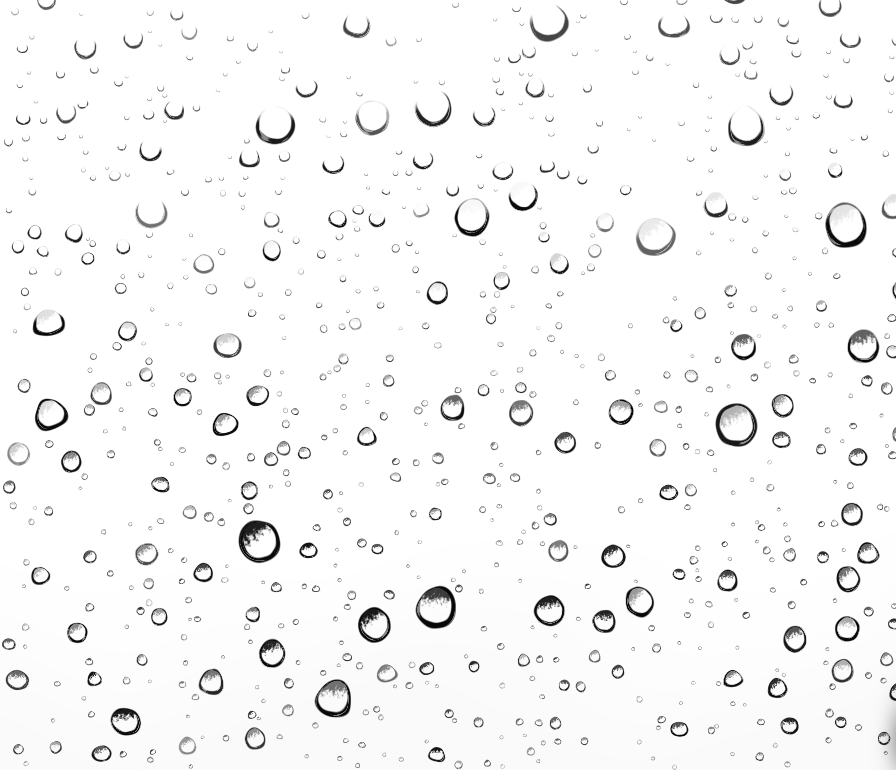
Reproduce this texture procedurally as a WebGL 2 fragment shader.

```glsl
#version 300 es
precision highp float;
// Scattered water drops on bright glass, as dark refracting rims on white.

uniform vec2 u_resolution;
out vec4 fragColor;

vec2 hash2(vec2 p) {
    vec3 q = fract(p.xyx * vec3(0.1031, 0.1030, 0.0973));
    q += dot(q, q.yzx + 33.33);
    return fract((q.xx + q.yz) * q.zy);
}

float corner(vec2 cell, vec2 offset) {
    float angle = 6.2832 * hash2(cell).x;
    return dot(vec2(cos(angle), sin(angle)), offset);
}

// Gradient noise, about -0.7 to 0.7
float noise(vec2 p) {
    vec2 i = floor(p), f = p - i;
    vec2 u = f * f * f * (f * (f * 6.0 - 15.0) + 10.0);
    vec2 e = vec2(1.0, 0.0);
    return mix(mix(corner(i, f), corner(i + e, f - e), u.x),
               mix(corner(i + e.yx, f - e.yx), corner(i + 1.0, f - 1.0), u.x), u.y);
}

float cellSize(int layer) {
    return 0.13 * pow(0.58, float(layer));
}

// Centre and radius of the drop in a cell; radius 0 where the cell is empty
vec3 dropAt(vec2 cell, int layer) {
    float size = cellSize(layer);
    vec2 key = cell + 57.0 * float(layer) + 11.0;
    vec2 pick = hash2(key + 211.0);
    float radius = mix(0.09, 0.205, pow(pick.x, layer == 1 ? 1.1 : 2.0));
    float chance = mix(0.64, 0.4, float(layer) / 3.0);
    // The finest drops gather in vertical trails
    if (layer == 3) chance *= 1.6 * hash2(vec2(cell.x, 401.0)).x;
    vec2 centre = mix(vec2(1.25 * radius), vec2(1.0 - 1.25 * radius), hash2(key));
    return vec3((cell + centre) * size, pick.y < chance ? radius * size : 0.0);
}

// True if a larger drop already occupies the place
bool isCrowded(vec3 drop, int layer) {
    for (int other = 0; other < layer; other++) {
        float size = cellSize(other);
        vec2 base = floor(drop.xy / size - 0.5);
        for (int k = 0; k < 4; k++) {
            vec3 big = dropAt(base + vec2(k % 2, k / 2), other);
            if (big.z > 0.0 && distance(big.xy, drop.xy) < 1.2 * (big.z + drop.z)) return true;
        }
    }
    return false;
}

// Darkness of one drop at point p
float dropInk(vec2 p, vec3 drop, vec2 seed, float aspect) {
    vec2 shape = hash2(seed + 31.0), look = hash2(seed + 73.0);
    float height = drop.y, soft = 0.02 + 0.6 / (u_resolution.y * drop.z);

    // Tilted, stretched and slightly tapered outline
    float tilt = 0.9 * (shape.x - 0.5);
    vec2 q = mat2(cos(tilt), -sin(tilt), sin(tilt), cos(tilt)) * (p - drop.xy) / drop.z;
    q.y *= mix(0.9, 1.22, shape.y * shape.y);
    q.x *= 1.0 + 0.3 * look.x * look.x * q.y;
    float d = length(q) + 0.09 * noise(q * 1.1 + seed * 7.3);
    float body = 1.0 - smoothstep(1.0 - soft, 1.0 + soft, d);

    // Rim, heavier below, thinning to an open top on high drops
    float open = smoothstep(0.45, 0.85, height + 0.3 * (look.y - 0.5));
    vec2 hole = q - vec2(0.14 * (shape.x - 0.5), mix(0.06, 0.14, open));
    float holeEdge = length(hole) + 0.08 * noise(q * 1.7 + seed * 3.1);
    float inner = mix(0.81, 0.86, open);
    float rim = smoothstep(inner - soft, inner + soft, holeEdge);
    rim *= mix(1.0, 1.0 - smoothstep(0.1, 0.7, q.y), open);
    // Thin bright streaks run along the rim
    rim *= 1.0 - 0.5 * smoothstep(0.12, 0.4, noise(vec2(d * 11.0, q.x * 1.4) + seed * 5.7));

    // Ragged dark reflection under the upper edge
    float cap = 1.0 - smoothstep(0.2, 0.68, height - 0.2 * drop.x / aspect);
    float ragged = q.y + 0.45 * noise(q * vec2(5.0, 3.5) + seed * 9.1)
                 + 0.3 * noise(q * 9.0 + seed) - 0.35 * q.x;
    cap *= (0.3 + 0.7 * look.y) * smoothstep(0.1, 0.65, ragged);

    return body * max(rim, cap);
}

void main() {
    vec2 p = gl_FragCoord.xy / u_resolution.y;
    float aspect = u_resolution.x / u_resolution.y;
    float ink = 0.0;

    for (int layer = 0; layer < 4; layer++) {
        vec2 cell = floor(p / cellSize(layer));
        vec3 drop = dropAt(cell, layer);
        if (drop.z == 0.0 || isCrowded(drop, layer)) continue;
        vec2 seed = cell + 19.0 * float(layer);
        // Small and high drops are fainter
        float strength = 1.0 - 0.035 * float(layer * layer);
        strength *= mix(1.0, 0.5, pow(hash2(seed + 131.0).x, 6.0));
        strength *= 1.0 - 0.25 * smoothstep(0.75, 1.0, drop.y);
        ink = max(ink, strength * dropInk(p, drop, seed, aspect));
    }

    // Bright glass, faintly grey low down and in the right corner
    float glass = 1.0 - 0.02 * (1.0 - smoothstep(0.0, 0.35, p.y + 0.15 * noise(p * 3.0)));
    vec2 shade = (p - vec2(aspect + 0.01, 0.04)) / vec2(0.02, 0.045);
    glass -= 0.35 * exp(-dot(shade, shade));
    fragColor = vec4(vec3(glass * (1.0 - 0.97 * ink)), 1.0);
}
```
